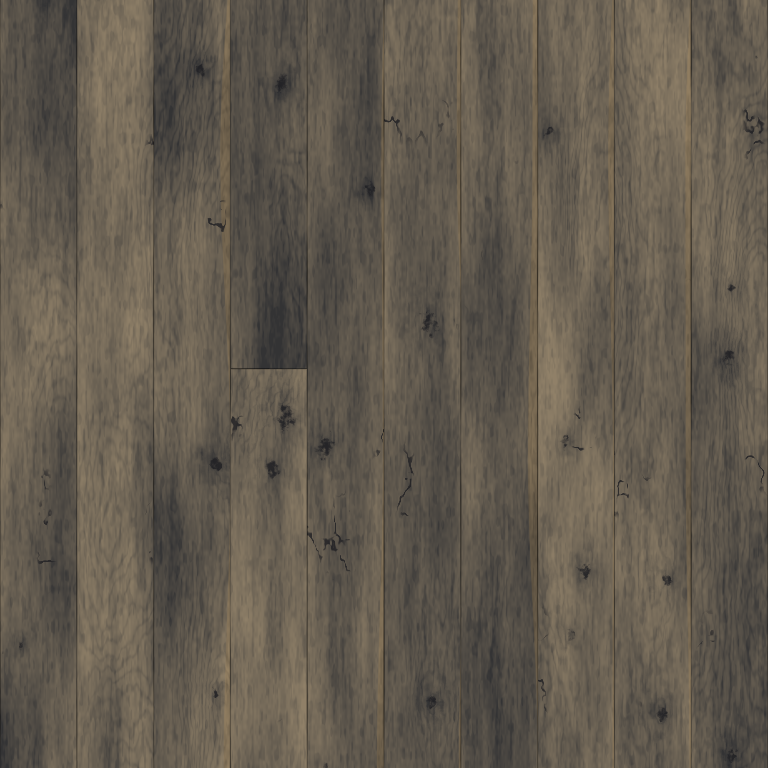
A Shadertoy shader for this texture:

```glsl
// Draws a floor of smoked oak planks with cloudy stain, fine grain, knots and cracks.

const float PLANKS = 10.0;
const float JOINT_PLANK = 3.0;      // the plank cut by an end joint
const float JOINT_HEIGHT = 0.52;
const float SEAM_WIDTH = 0.0010;
const float SEAM_DEPTH = 0.42;
const float CLOUD_AMOUNT = 1.15;
const float STREAK_AMOUNT = 0.40;
const float FIBRE_AMOUNT = 0.16;
const float GRIT_AMOUNT = 0.15;
const float PORE_AMOUNT = 0.13;
const float RING_AMOUNT = 0.06;
const float RING_FREQUENCY = 800.0;
const float KNOT_SPACING = 0.2;
const float KNOT_SHARE = 0.5;
const vec3 DARK_STAIN = vec3(0.20, 0.20, 0.205);
const vec3 LIGHT_OAK = vec3(0.53, 0.475, 0.39);
const vec3 SAPWOOD = vec3(0.55, 0.47, 0.35);
const vec3 KNOT_BLACK = vec3(0.12, 0.12, 0.135);

// Mean tone of each board; the last one lies below the end joint.
const float BOARD_TONE[11] = float[11](
    0.43, 0.70, 0.53, 0.53, 0.54, 0.63, 0.52, 0.78, 0.64, 0.58, 0.73);

float hash(vec2 p) {
    vec3 q = fract(p.xyx * 0.1031);
    q += dot(q, q.yzx + 33.33);
    return fract((q.x + q.y) * q.z);
}

float noise(vec2 p) {
    vec2 cell = floor(p), f = fract(p);
    f = f * f * (3.0 - 2.0 * f);
    return mix(mix(hash(cell), hash(cell + vec2(1, 0)), f.x),
               mix(hash(cell + vec2(0, 1)), hash(cell + vec2(1, 1)), f.x), f.y);
}

float fbm(vec2 p) {
    float sum = 0.0, gain = 0.533;
    for (int i = 0; i < 4; i++) {
        sum += gain * noise(p);
        p = p * 2.03 + 17.7;
        gain *= 0.5;
    }
    return sum;
}

// Jittered knots along a board: x = core, y = smoky halo, z = bend of the grain.
vec3 knots(vec2 p, float board) {
    vec3 result = vec3(0.0);
    vec2 wobble = vec2(fbm(p * 130.0 + board), fbm(p * 130.0 + board + 40.0)) - 0.5;
    for (int j = -1; j <= 1; j++) {
        float cell = floor(p.y / KNOT_SPACING) + float(j);
        vec2 key = vec2(cell + 9.0, board * 5.0 + 1.0);
        if (hash(key) > KNOT_SHARE) continue;
        vec2 centre = vec2(mix(0.015, 0.085, hash(key + 31.0)),
                           (cell + hash(key + 57.0)) * KNOT_SPACING);
        float size = hash(key + 83.0);
        float radius = mix(0.004, 0.011, size * size);
        float d = length((p - centre) * vec2(1.0, 0.7) + wobble * radius * 2.2);
        result.x = max(result.x, 1.0 - smoothstep(radius * 0.5, radius * 1.1, d));
        result.y += exp(-d * d / (7.0 * radius * radius));
        result.z += 3.0 * radius * exp(-d / (4.0 * radius));
    }
    return result;
}

void mainImage(out vec4 fragColor, in vec2 fragCoord) {
    vec2 uv = fragCoord / iResolution.y;
    float pixel = 1.0 / iResolution.y;

    // Board layout
    float plank = mod(floor(uv.x * PLANKS), PLANKS);
    bool cut = plank == JOINT_PLANK;
    float board = cut && uv.y < JOINT_HEIGHT ? PLANKS : plank;
    vec2 p = vec2(fract(uv.x * PLANKS) / PLANKS, uv.y);
    vec2 q = p + board * vec2(1.37, 0.83);
    vec3 knot = knots(p, board);

    // Cloudy stain
    float tone = BOARD_TONE[int(board)];
    tone += CLOUD_AMOUNT * (fbm(q * vec2(12.0, 3.6)) - 0.5);
    tone += STREAK_AMOUNT * (fbm(q * vec2(60.0, 4.0) + knot.z * 30.0) - 0.5);

    // Fibres, grit and dark open pores
    tone += FIBRE_AMOUNT * (noise(q * vec2(300.0, 24.0)) - 0.5);
    tone += GRIT_AMOUNT * (noise(q * vec2(460.0, 150.0)) - 0.5);
    tone -= PORE_AMOUNT * (smoothstep(0.6, 0.8, noise(q * vec2(340.0, 60.0) + 30.0)) - 0.25);

    // Arched growth rings, showing in patches
    float field = 0.3 * p.x + 0.12 * noise(q * vec2(12.0, 2.6))
                + 0.022 * fbm(q * vec2(50.0, 16.0)) + knot.z;
    float patches = smoothstep(0.4, 0.75, noise(q * vec2(15.0, 3.5) + 60.0));
    float ring = 0.5 + 0.5 * sin(field * RING_FREQUENCY);
    tone += RING_AMOUNT * patches * (1.0 - 2.4 * ring * ring * ring);
    tone -= 0.34 * min(knot.y, 1.2) * fbm(q * vec2(70.0, 35.0)) * 1.6;
    vec3 color = mix(DARK_STAIN, LIGHT_OAK, clamp(tone, 0.0, 1.1));

    // Pale sapwood along the right edge of some boards
    float edge = 1.0 / PLANKS - p.x;
    float sapWidth = 0.024 * noise(vec2(board * 4.7, uv.y * 2.5)) - 0.009;
    float sap = 1.0 - smoothstep(sapWidth - 0.001, sapWidth + 0.001, edge);
    sap *= step(0.5, hash(vec2(board, 21.0)));
    color = mix(color, SAPWOOD * (0.65 + 0.45 * tone), 0.65 * sap);

    // Knot cores and rare short cracks
    color = mix(color, KNOT_BLACK, 0.85 * knot.x * smoothstep(0.1, 0.6, fbm(q * 150.0)));
    float ridge = abs(fbm(q * vec2(34.0, 20.0)) - 0.5);
    float crackZone = smoothstep(0.84, 0.92, noise(q * vec2(17.0, 8.0) + 90.0));
    float crack = crackZone * (1.0 - smoothstep(0.01, 0.03, ridge));
    color = mix(color, KNOT_BLACK, 0.8 * crack * smoothstep(0.25, 0.5, noise(q * 130.0)));

    // Seams between boards, fading in and out along their length
    float seam = min(p.x, edge);
    float depth = SEAM_DEPTH * (0.35 + 0.9 * noise(vec2(floor(uv.x * PLANKS + 0.5) * 7.0, uv.y * 14.0)));
    if (cut) seam = min(seam, abs(uv.y - JOINT_HEIGHT));
    float groove = 1.0 - smoothstep(0.0, SEAM_WIDTH + pixel * 0.5, seam);
    color *= 1.0 - depth * groove;

    fragColor = vec4(color, 1.0);
}
```
